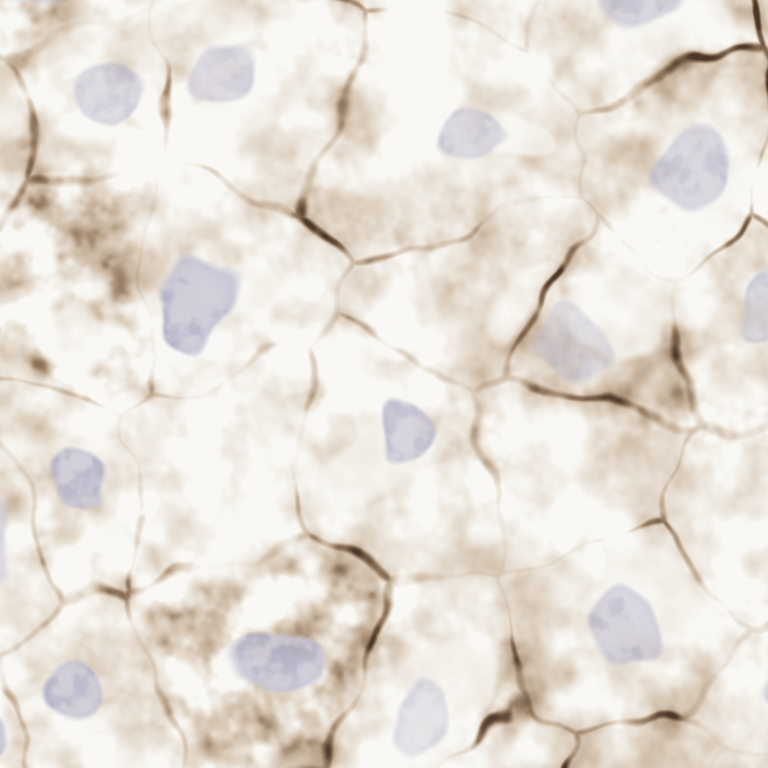
Give the GLSL for this texture, as a WebGL 2 fragment shader.

```glsl
#version 300 es
precision highp float;
// Stained tissue section: pale mottled cells, brown patchy membranes, lilac nuclei.

uniform vec2 u_resolution;
out vec4 fragColor;

const float CELLS_ACROSS = 4.3;
const vec3 WHITE = vec3(0.975, 0.972, 0.955);
const vec3 CREAM = vec3(0.92, 0.89, 0.85);
const vec3 TAN = vec3(0.85, 0.79, 0.72);
const vec3 CLAY = vec3(0.76, 0.68, 0.59);
const vec3 BROWN = vec3(0.61, 0.51, 0.41);
const vec3 UMBER = vec3(0.30, 0.22, 0.17);
const vec3 LILAC = vec3(0.81, 0.80, 0.85);
const vec3 SLATE = vec3(0.66, 0.66, 0.76);

float hash(vec2 p) {
  return fract(sin(dot(p, vec2(127.1, 311.7))) * 43758.5453);
}

vec2 hash2(vec2 p) {
  return vec2(hash(p), hash(p + 57.3));
}

float noise(vec2 p) {
  vec2 i = floor(p), f = fract(p);
  vec2 u = f * f * (3.0 - 2.0 * f);
  return mix(mix(hash(i), hash(i + vec2(1, 0)), u.x),
             mix(hash(i + vec2(0, 1)), hash(i + vec2(1, 1)), u.x), u.y);
}

float fbm(vec2 p) {
  float sum = 0.0, amplitude = 0.57;
  for (int i = 0; i < 3; i++) {
    sum += amplitude * noise(p);
    p = mat2(1.6, 1.2, -1.2, 1.6) * p + 17.0;
    amplitude *= 0.5;
  }
  return sum;
}

vec2 site(vec2 id) {
  return id + 0.5 + 0.72 * (hash2(id) - 0.5);
}

// Nearest cell id in xy, distance to the cell border in z.
vec3 cellAt(vec2 p) {
  vec2 base = floor(p), id = base;
  float nearest = 1e3;
  for (int y = -1; y <= 1; y++)
    for (int x = -1; x <= 1; x++) {
      vec2 other = base + vec2(x, y);
      float d = distance(p, site(other));
      if (d < nearest) { nearest = d; id = other; }
    }
  float edge = 1e3;
  vec2 a = site(id);
  for (int y = -2; y <= 2; y++)
    for (int x = -2; x <= 2; x++) {
      if (x == 0 && y == 0) continue;
      vec2 b = site(id + vec2(x, y));
      edge = min(edge, dot(0.5 * (a + b) - p, normalize(b - a)));
    }
  return vec3(id, edge);
}

// Soft blob: 1 inside the radius, 0 outside.
float blob(vec2 p, float radius, float softness) {
  return 1.0 - smoothstep(radius - softness, radius + softness, length(p));
}

// Stain density to colour, one tone per third of a unit.
vec3 stainColor(float density) {
  float t = max(density, 0.0) * 3.0;
  vec3 c = mix(WHITE, CREAM, clamp(t, 0.0, 1.0));
  c = mix(c, TAN, clamp(t - 1.0, 0.0, 1.0));
  c = mix(c, CLAY, clamp(t - 2.0, 0.0, 1.0));
  c = mix(c, BROWN, clamp(t - 3.0, 0.0, 1.0));
  return mix(c, UMBER, clamp((t - 4.0) * 0.45, 0.0, 1.0));
}

void main() {
  vec2 p = gl_FragCoord.xy / min(u_resolution.x, u_resolution.y) * CELLS_ACROSS + 3.0;

  // Bend the cell layout so that borders wander
  vec2 bend = vec2(fbm(p * 1.3), fbm(p * 1.3 + 31.0)) - 0.5;
  vec2 ragged = vec2(noise(p * 7.0), noise(p * 7.0 + 9.0)) - 0.5;
  vec2 q = p + 0.5 * bend + 0.05 * ragged;
  vec3 cell = cellAt(q);
  vec2 id = cell.xy;
  float edge = cell.z;
  vec2 local = q - site(id);

  // Mottled cytoplasm, heavier in a few granular cells
  float broad = fbm(p * 1.7 + 5.0) - 0.5;
  float grain = fbm(p * 6.5 + 40.0) - 0.5;
  float granular = smoothstep(0.82, 0.9, hash(id + 3.7)) * smoothstep(0.0, 0.15, edge);
  float density = 0.17 + 1.3 * broad + 1.1 * grain + granular * (0.2 + 1.6 * grain);

  // Clear vacuoles beside the nucleus
  float angle = 6.2832 * hash(id + 8.1);
  vec2 beside = 0.26 * vec2(cos(angle), sin(angle));
  float vacuole = blob((local - beside) * vec2(0.85, 1.1), 0.16 + 0.14 * hash(id + 5.5), 0.04);
  vacuole *= step(0.3, hash(id + 2.2)) * smoothstep(0.02, 0.09, edge);
  density = mix(density, 0.04 + 0.25 * grain, 0.85 * vacuole);

  // Patchy membranes with a diffuse halo and dark clots
  float patchy = smoothstep(0.3, 0.68, fbm(p * 2.1 + 70.0));
  float clot = smoothstep(0.62, 0.82, noise(p * 3.3 + 90.0));
  float line = 1.0 - smoothstep(0.004, 0.022 + 0.02 * patchy, edge);
  float halo = exp(-edge * 11.0);
  density += halo * patchy * (0.35 + 1.5 * grain);
  density += line * (0.12 + 0.5 * patchy + 0.85 * clot * patchy);
  vec3 color = stainColor(density);

  // Speckled nuclei of varied size and strength
  float radius = 0.17 + 0.06 * hash(id + 6.6);
  float nucleus = blob(local * vec2(1.0, 1.08), radius, 0.025) * smoothstep(0.0, 0.06, edge);
  float strength = step(0.2, hash(id + 1.9)) * mix(0.45, 0.95, hash(id + 4.4));
  float rim = smoothstep(0.6, 1.0, length(local) / radius);
  float speckle = smoothstep(0.4, 0.75, fbm(p * 11.0 + 20.0));
  vec3 chromatin = mix(LILAC, SLATE, 0.65 * speckle + 0.25 * rim);
  color = mix(color, chromatin, nucleus * strength);

  fragColor = vec4(color, 1.0);
}
```
